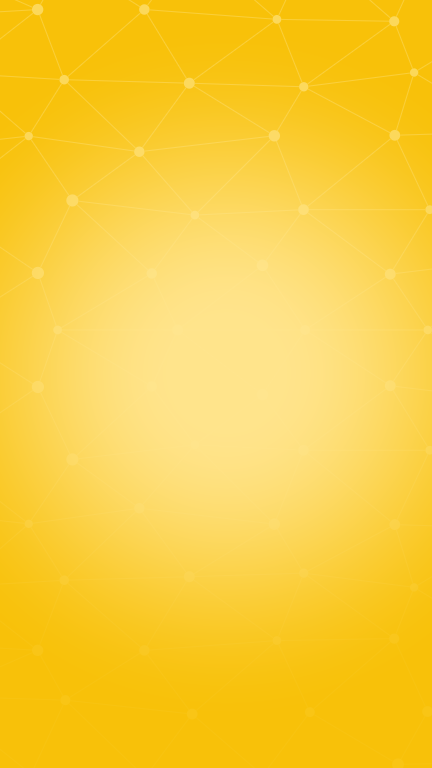
This background is drawn by a WebGL 1 fragment shader. Its source:

```glsl
precision highp float;
// A golden backdrop with a soft pale glow and a faint mesh of dots and links.
// The mesh is a staggered, jittered lattice mirrored about a horizontal axis;
// its strength fades from the top of the canvas to the bottom.

uniform vec2 u_resolution;

// Lengths are in canvas widths.
const vec3 GOLD = vec3(0.972, 0.757, 0.035);
const vec3 PALE = vec3(1.0, 0.893, 0.545);
const vec3 CREAM = vec3(1.0, 0.91, 0.58);
const vec2 GLOW_CENTER = vec2(0.525, 0.914);
const vec2 SPACING = vec2(0.278, 0.145);
const float MIRROR_Y = 1.014;
const float LINK_HALF_WIDTH = 0.0012;

// Hash without sine.
float hash(vec2 p) {
  vec3 q = fract(vec3(p.xyx) * 0.1031);
  q += dot(q, q.yzx + 33.33);
  return fract((q.x + q.y) * q.z);
}

// Lattice node: odd rows are shifted left, row zero stays on the axis.
vec2 nodePosition(vec2 id) {
  float shift = mix(0.150, 0.069, mod(id.y, 2.0));
  vec2 jitter = vec2(hash(id + 17.0), hash(id + 53.0)) - 0.5;
  jitter.y *= min(abs(id.y), 1.0);
  return id * SPACING + vec2(shift, 0.0) + jitter * vec2(0.055, 0.05);
}

float segmentDistance(vec2 p, vec2 a, vec2 b) {
  vec2 ab = b - a;
  float t = clamp(dot(p - a, ab) / dot(ab, ab), 0.0, 1.0);
  return length(p - a - ab * t);
}

// Antialiased fill of a shape of the given radius.
float coverage(float dist, float radius, float pixel) {
  return clamp((radius - dist) / pixel + 0.5, 0.0, 1.0);
}

// Dots and links around p, as an opacity.
float mesh(vec2 p, float pixel) {
  vec2 base = floor(p / SPACING);
  float dots = 0.0;
  float nearestLink = 1.0;
  for (int j = -1; j <= 1; j++) {
    for (int i = -2; i <= 2; i++) {
      vec2 id = base + vec2(float(i), float(j));
      vec2 a = nodePosition(id);
      float radius = mix(0.0095, 0.0145, hash(id + 91.0));
      dots = max(dots, coverage(length(p - a), radius, pixel));

      // Two links to the next row, and sometimes one along the row.
      float lean = 1.0 - 2.0 * mod(id.y, 2.0);
      vec2 above = nodePosition(id + vec2(0.0, 1.0));
      vec2 aside = nodePosition(id + vec2(lean, 1.0));
      nearestLink = min(nearestLink, segmentDistance(p, a, above));
      nearestLink = min(nearestLink, segmentDistance(p, a, aside));
      if (hash(id + 29.0) > 0.5) {
        vec2 beside = nodePosition(id + vec2(1.0, 0.0));
        nearestLink = min(nearestLink, segmentDistance(p, a, beside));
      }
    }
  }
  float links = coverage(nearestLink, LINK_HALF_WIDTH, pixel);
  return max(dots, 0.6 * links);
}

void main() {
  float pixel = 1.0 / u_resolution.x;
  vec2 p = gl_FragCoord.xy * pixel;
  float height = gl_FragCoord.y / u_resolution.y;

  // Backdrop and glow
  float glow = 1.0 - smoothstep(0.116, 0.81, length(p - GLOW_CENTER));
  vec3 color = mix(GOLD, PALE, glow);

  // Mirrored mesh
  float strength = mix(0.09, 0.58, smoothstep(0.1, 0.95, height));
  vec2 folded = vec2(p.x, abs(p.y - MIRROR_Y));
  color = mix(color, CREAM, strength * mesh(folded, pixel));

  gl_FragColor = vec4(color, 1.0);
}
```
